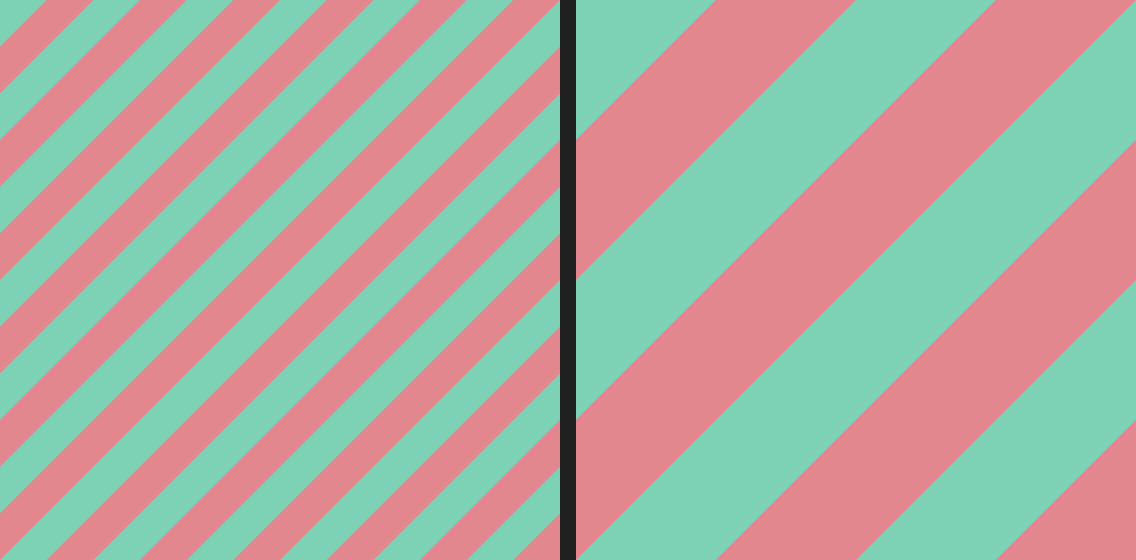
Left: the whole. Right: its middle third, enlarged.
Give the GLSL for this pattern, as a Shadertoy shader.

```glsl
// Two-colour diagonal stripes rising to the right, of equal width.
// A wrapped signed distance to the stripe edge picks the colour; the whole
// number of repeats along both axes makes the tile seamless.

#define REPEATS 6.0
#define MINT vec3(0.49, 0.82, 0.71)
#define ROSE vec3(0.89, 0.53, 0.56)
#define ROSE_RIM vec3(0.91, 0.51, 0.56)
#define MINT_SHARE 0.5
#define RIM_WIDTH 0.0176

// Signed distance, in repeats, to the mint stripe: negative inside.
float stripeDistance(float phase) {
    float fromCentre = abs(fract(phase - 0.5 * MINT_SHARE + 0.5) - 0.5);
    return fromCentre - 0.5 * MINT_SHARE;
}

void mainImage(out vec4 fragColor, in vec2 fragCoord) {
    vec2 uv = fragCoord / iResolution.xy;
    float d = stripeDistance(REPEATS * (uv.x - uv.y));
    float pixel = REPEATS / min(iResolution.x, iResolution.y);

    // Rose stripe with a faint, slightly richer rim
    float body = smoothstep(RIM_WIDTH - 0.5 * pixel, RIM_WIDTH + 0.5 * pixel, d);
    vec3 rose = mix(ROSE_RIM, ROSE, body);

    // Smoothed edge between the two stripes
    vec3 colour = mix(MINT, rose, smoothstep(-pixel, pixel, d));
    fragColor = vec4(colour, 1.0);
}
```
